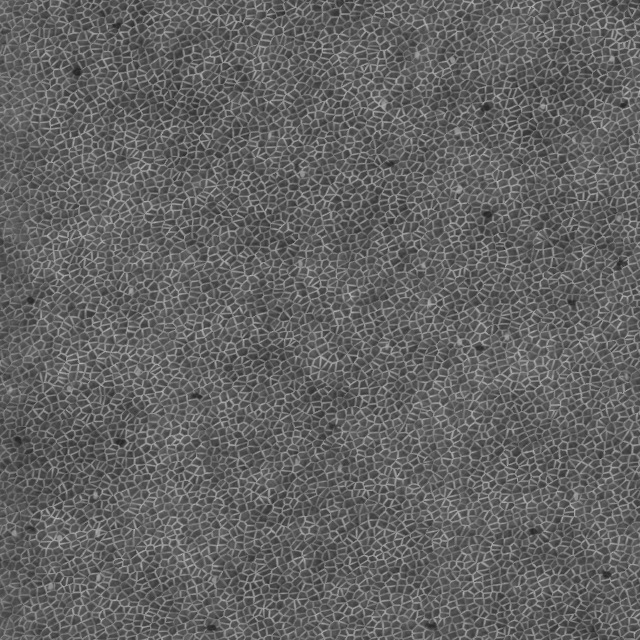
Write a WebGL 1 fragment shader that draws this texture.

```glsl
precision highp float;
// Grey leather: small irregular cells bounded by pale raised creases.
// A warped, slanted Voronoi grid makes the grain; layered value noise adds
// broad mottling and diagonal folds, and sparse spots add pits and flecks.

uniform vec2 u_resolution;

const vec2 GRAIN_COUNT = vec2(76.0, 96.0);
const float GRAIN_TILT = 0.38;
const float FOLD_TILT = 1.08;
const float BASE_GREY = 0.305;

float hash(vec2 p) {
  vec3 q = fract(p.xyx * 0.1031);
  q += dot(q, q.yzx + 33.33);
  return fract((q.x + q.y) * q.z);
}

vec2 hash2(vec2 p) {
  return vec2(hash(p + 17.3), hash(p + 71.9));
}

float noise(vec2 p) {
  vec2 cell = floor(p);
  vec2 f = fract(p);
  f = f * f * (3.0 - 2.0 * f);
  float low = mix(hash(cell), hash(cell + vec2(1.0, 0.0)), f.x);
  float high = mix(hash(cell + vec2(0.0, 1.0)), hash(cell + 1.0), f.x);
  return mix(low, high, f.y);
}

// Three octaves, centred on zero.
float fbm(vec2 p) {
  float sum = 0.0;
  float weight = 0.5;
  for (int i = 0; i < 3; i++) {
    sum += weight * (noise(p) - 0.5);
    p = p * 2.03 + 19.7;
    weight *= 0.5;
  }
  return sum;
}

vec2 rotate(vec2 p, float angle) {
  float c = cos(angle);
  float s = sin(angle);
  return vec2(c * p.x + s * p.y, c * p.y - s * p.x);
}

// x: distance to the cell border, y: side facing the light, z: cell random.
vec3 grain(vec2 p, float jitter, vec2 light) {
  vec2 home = floor(p);
  vec2 nearest = vec2(8.0);
  vec2 second = vec2(8.0);
  vec2 id = home;
  for (int j = -1; j <= 1; j++) {
    for (int i = -1; i <= 1; i++) {
      vec2 cell = home + vec2(float(i), float(j));
      vec2 toSeed = cell + 0.5 + jitter * (hash2(cell) - 0.5) - p;
      float d = dot(toSeed, toSeed);
      if (d < dot(nearest, nearest)) {
        second = nearest;
        nearest = toSeed;
        id = cell;
      } else if (d < dot(second, second)) {
        second = toSeed;
      }
    }
  }
  vec2 across = normalize(second - nearest + 0.00001);
  float border = dot(0.5 * (nearest + second), across);
  return vec3(border, dot(-nearest, light), hash(id + 5.1));
}

// Sparse ragged spots, at most one in each square of a coarse grid.
float spots(vec2 uv, float count, float density, vec2 radius, float seed) {
  vec2 p = uv * count + seed;
  vec2 cell = floor(p);
  vec2 center = 0.25 + 0.5 * hash2(cell + seed);
  float ragged = 0.9 * (noise(uv * 150.0 + seed) - 0.5);
  float d = length((fract(p) - center) / radius) + ragged;
  float present = step(hash(cell + seed * 3.0), density);
  return present * (1.0 - smoothstep(0.4, 1.2, d));
}

void main() {
  vec2 uv = gl_FragCoord.xy / min(u_resolution.x, u_resolution.y);

  // Grain with pale creases of uneven strength
  vec2 warp = 0.010 * vec2(fbm(uv * 14.0), fbm(uv * 14.0 + 40.0));
  vec2 grainPos = rotate(uv + warp, GRAIN_TILT) * GRAIN_COUNT + 100.0;
  vec3 cell = grain(grainPos, 0.85, vec2(-0.45, 0.9));
  float ridge = 1.0 - smoothstep(0.0, 0.24, cell.x);
  float strength = 0.35 + 0.85 * noise(uv * 95.0 + 7.0);
  float leftEdge = 1.0 - smoothstep(0.02, 0.08, uv.x);
  strength *= 1.0 - 0.35 * leftEdge;

  // Broad tone, with diagonal folds towards the top
  float mottle = 0.10 * fbm(uv * 7.0 + 3.0) + 0.09 * fbm(uv * 24.0 + 11.0);
  vec2 foldPos = rotate(uv, FOLD_TILT) * vec2(3.5, 13.0);
  float fold = 0.16 * fbm(foldPos + 50.0) * smoothstep(0.6, 1.0, uv.y);
  float streak = 0.10 * fbm(uv * vec2(12.0, 130.0) + 23.0) * leftEdge;
  float fine = 0.09 * (noise(uv * 260.0 + 31.0) - 0.5);

  float grey = BASE_GREY + 0.27 * ridge * strength;
  grey += 0.06 * cell.y + 0.05 * (cell.z - 0.5);
  grey += mottle + fold + streak + fine;

  // Dark pits and bright flecks
  float pit = spots(uv, 14.0, 0.11, vec2(0.12, 0.08), 4.0);
  float fleck = spots(uv, 16.0, 0.13, vec2(0.07, 0.11), 9.0);
  grey = mix(grey, 0.13, 0.8 * pit);
  grey = mix(grey, 0.68, 0.7 * fleck);

  gl_FragColor = vec4(vec3(clamp(grey, 0.0, 1.0)), 1.0);
}
```
